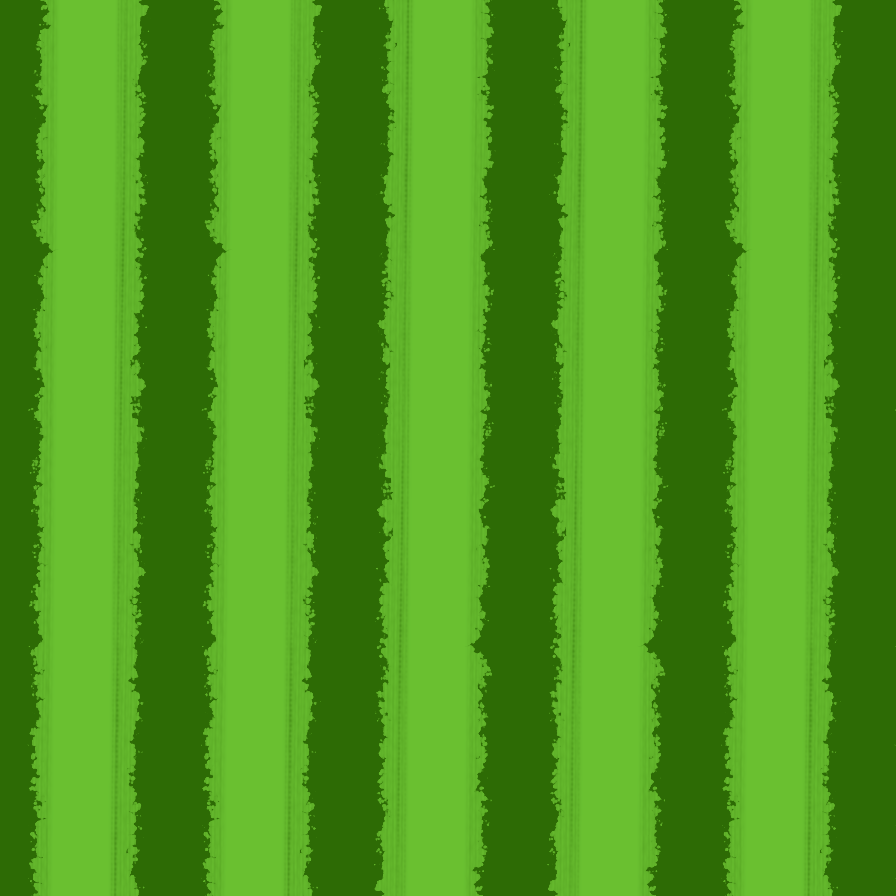
Give the GLSL for this pattern, as a WebGL 1 fragment shader.

```glsl
precision highp float;
// Five upright bright green bands with ragged, worn margins on dark green.

uniform vec2 u_resolution;

#define PERIOD 0.1935
#define FIRST_CENTER 0.0985
#define HALF_WIDTH 0.0555
#define LEAN 0.008
#define CLUMP_DEPTH 0.0045
#define TOOTH_DEPTH 0.014
#define GRAIN_DEPTH 0.007
#define TOOTH_SIZE 0.0095
#define SEAM_OFFSET 0.036
#define MARGIN_TONE 0.15
#define BRIGHT vec3(0.414, 0.752, 0.190)
#define DARK vec3(0.178, 0.418, 0.018)

vec2 hash2(vec2 p) {
  vec2 q = vec2(dot(p, vec2(127.1, 311.7)), dot(p, vec2(269.5, 183.3)));
  return fract(sin(q) * 43758.55);
}

// Distance to the nearest scattered cell point.
float cellNoise(vec2 p) {
  vec2 cell = floor(p);
  vec2 f = fract(p);
  float nearest = 4.0;
  for (int j = -1; j <= 1; j++) {
    for (int i = -1; i <= 1; i++) {
      vec2 o = vec2(float(i), float(j));
      vec2 r = o + hash2(cell + o) - f;
      nearest = min(nearest, dot(r, r));
    }
  }
  return sqrt(nearest);
}

// Slow swelling of a margin along its length.
float clumps(float y, float phase) {
  return 0.5 * sin(y * 65.0 + phase + 1.3 * sin(y * 23.0))
       + 0.4 * sin(y * 121.0 + phase * 2.3)
       + 0.3 * sin(y * 213.0 + phase * 3.1 + sin(y * 57.0));
}

// Signed distance to the ragged outline of one band, negative inside.
float raggedBand(vec2 p) {
  float rightSide = step(0.0, p.x);
  float d = abs(p.x) - HALF_WIDTH;
  d += CLUMP_DEPTH * clumps(p.y, 1.0 + 3.7 * rightSide);
  d += TOOTH_DEPTH * (cellNoise(p / TOOTH_SIZE) - 0.45);
  d += GRAIN_DEPTH * (cellNoise(p / (0.45 * TOOTH_SIZE) + 17.0) - 0.45);
  // One deep bite in the left margin.
  float bite = (p.y - 0.72) / 0.009;
  return d + 0.012 * exp(-bite * bite) * (1.0 - rightSide);
}

// Darkening inside a band: worn margins, lengthwise streaks and a seam.
float wearTone(vec2 p) {
  float leftMargin = 1.0 - smoothstep(-0.043, -0.035, p.x);
  float rightMargin = smoothstep(0.025, 0.034, p.x);
  float margin = max(leftMargin, rightMargin);
  float streaks = sin(p.x * 1150.0 + sin(p.y * 9.0))
                + 0.7 * sin(p.x * 1910.0 + 1.5 * sin(p.y * 14.0));
  float mottle = cellNoise(p / vec2(0.004, 0.011)) - 0.5;
  float tone = margin * (MARGIN_TONE + 0.035 * streaks + 0.09 * mottle);

  // Fine stitched line that fades in and out along the seam.
  float s = (p.x - SEAM_OFFSET - 0.004 * (p.y - 0.5)) / 0.0016;
  float fade = 0.6 + 0.25 * sin(p.y * 11.0) + 0.15 * sin(p.y * 37.0);
  float stitch = 0.75 + 0.25 * sin(p.y * 1100.0);
  tone += 0.36 * exp(-s * s) * fade * stitch;
  float s2 = (p.x - SEAM_OFFSET + 0.006) / 0.0013;
  return tone + 0.1 * exp(-s2 * s2) * stitch;
}

void main() {
  vec2 uv = gl_FragCoord.xy / u_resolution;
  float pixel = 1.0 / min(u_resolution.x, u_resolution.y);

  // Local coordinates of the nearest band, which leans slightly.
  float x = uv.x - FIRST_CENTER - LEAN * (uv.y - 0.5);
  float index = floor(x / PERIOD + 0.5);
  vec2 p = vec2(x - index * PERIOD, uv.y);

  // The third and fourth bands are turned by half a circle.
  if (abs(index - 2.5) < 1.0) p = vec2(-p.x, 1.0 - p.y);

  float d = raggedBand(p);
  float inside = 1.0 - smoothstep(-1.2 * pixel, 1.2 * pixel, d);
  float rim = 0.08 * smoothstep(-0.004, 0.0, d);
  vec3 band = mix(BRIGHT, DARK, clamp(wearTone(p) + rim, 0.0, 1.0));
  gl_FragColor = vec4(mix(DARK, band, inside), 1.0);
}
```
